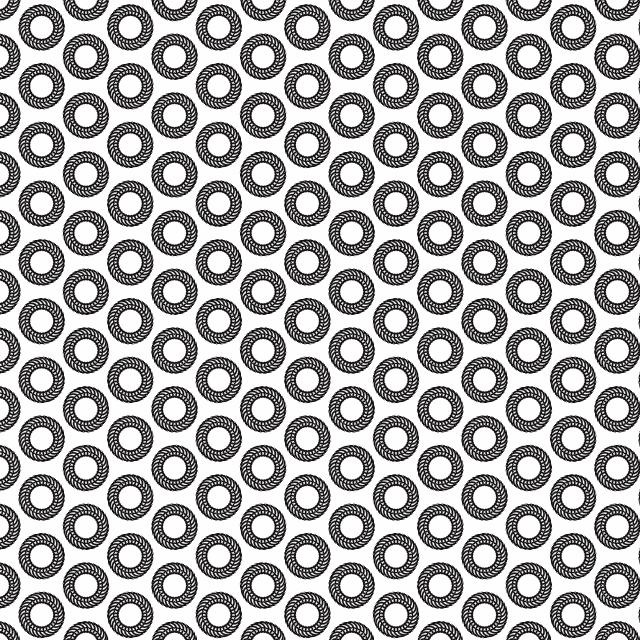
A Shadertoy shader for this pattern:

```glsl
const float TAU = 6.2831853;
const float LINKS = 28.0;

// Signed distance to a band of the given centre radius and half width
float band(float r, float centre, float halfWidth) {
    return abs(r - centre) - halfWidth;
}

// Signed distance to the woven ring; its outer radius is 1
float ropeRing(vec2 p) {
    float r = max(length(p), 0.01);
    float turn = atan(p.y, p.x) / TAU * LINKS;

    // Strands run radially inside and sweep sideways in the outer braid
    float s = max(r - 0.66, 0.0) / 0.28;
    float phase = turn - 1.35 * s * s;
    float slope = length(vec2(LINKS / (TAU * r), 2.7 * s / 0.28));
    float strand = abs(fract(phase) - 0.5) / slope - 0.037;
    strand = max(strand, band(r, 0.74, 0.23));

    // Scalloped rims and the seam between the two braids
    float scallop = abs(sin(0.5 * TAU * phase));
    float inner = band(r, 0.545 - 0.015 * scallop, 0.042);
    float seam = band(r, 0.695 + 0.025 * scallop, 0.032);
    float outer = band(r, 0.925 + 0.035 * scallop, 0.036);
    return min(min(strand, inner), min(seam, outer));
}

void mainImage(out vec4 fragColor, in vec2 fragCoord) {
    vec2 uv = fragCoord / iResolution.y;
    vec2 pitch = vec2(0.0692, 0.0918);

    // Columns of rings, every other one shifted by half a row
    vec2 q = (uv - vec2(0.0651, 0.0392)) / pitch;
    float column = floor(q.x + 0.5);
    q.y -= 0.5 * mod(column, 2.0);
    vec2 p = (q - floor(q + 0.5)) * pitch;

    // Neighbouring columns never overlap, so one ring per cell is enough
    // except for the slim part that crosses the column border
    float side = p.x < 0.0 ? 1.0 : -1.0;
    vec2 next = vec2(p.x + side * pitch.x, p.y - sign(p.y) * 0.5 * pitch.y);
    float radius = 0.0365;
    float d = min(ropeRing(p / radius), ropeRing(next / radius)) * radius;

    float ink = clamp(0.5 - d * iResolution.y / 1.15, 0.0, 1.0);
    fragColor = vec4(mix(vec3(0.995), vec3(0.08, 0.065, 0.07), ink), 1.0);
}
```
